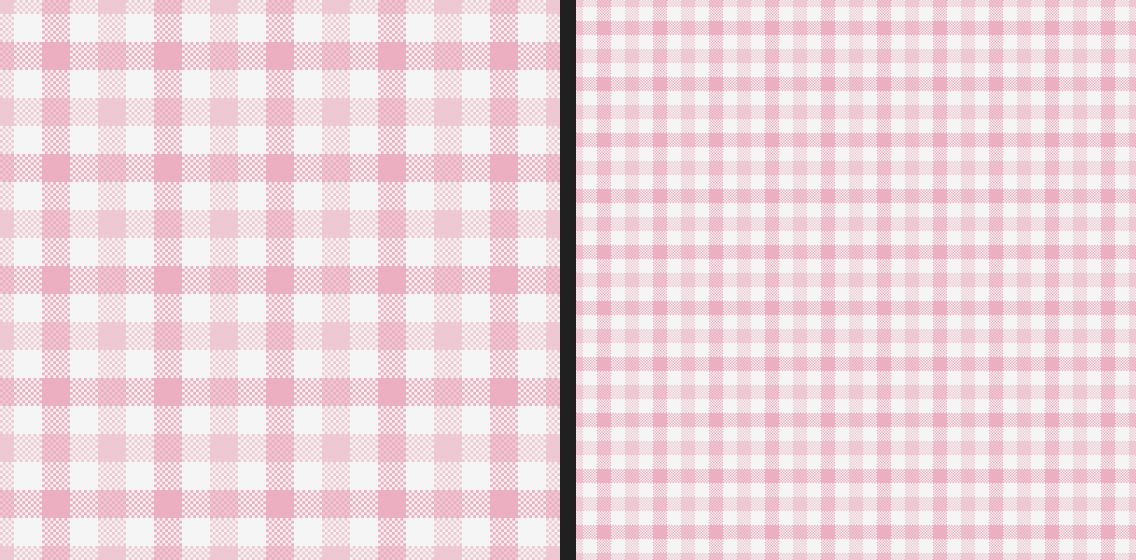
Left: one tile. Right: repeated 2 by 2.
Give the GLSL for this pattern, as a WebGL 1 fragment shader.

```glsl
precision highp float;

uniform vec2 u_resolution;

#define REPEATS 5.0
#define THREADS_PER_BAND 10.0
#define BANDS_PER_REPEAT 4.0
#define WHITE_YARN vec3(0.962, 0.962, 0.962)
#define PALE_YARN vec3(0.932, 0.785, 0.825)
#define ROSE_YARN vec3(0.925, 0.688, 0.760)

// Coverage of a band, given the distance from its centre line in threads.
float bandCoverage(float dist, float pixel) {
    return clamp((0.5 * THREADS_PER_BAND - dist) / pixel + 0.5, 0.0, 1.0);
}

// Yarn colour along one axis: pale, white, rose, white.
vec3 yarnColor(float thread, float pixel) {
    float period = THREADS_PER_BAND * BANDS_PER_REPEAT;
    float toRose = abs(mod(thread, period) - 0.5 * period);
    float toPale = 0.5 * period - toRose;
    vec3 color = mix(WHITE_YARN, PALE_YARN, bandCoverage(toPale, pixel));
    return mix(color, ROSE_YARN, bandCoverage(toRose, pixel));
}

// Smoothed square wave from -1 to 1, changing sign at every thread.
vec2 alternate(vec2 thread, vec2 pixel) {
    vec2 edge = 0.5 - abs(mod(thread + 0.5, 2.0) - 1.0);
    return clamp(2.0 * edge / pixel, -1.0, 1.0);
}

void main() {
    float threadCount = REPEATS * BANDS_PER_REPEAT * THREADS_PER_BAND;
    vec2 thread = gl_FragCoord.xy / u_resolution * threadCount;
    vec2 pixel = threadCount / u_resolution;

    // Plain weave: warp and weft take turns on top.
    vec2 turn = alternate(thread, pixel);
    float weftOnTop = 0.5 + 0.5 * turn.x * turn.y;

    vec3 warp = yarnColor(thread.x, pixel.x);
    vec3 weft = yarnColor(thread.y, pixel.y);
    gl_FragColor = vec4(mix(warp, weft, weftOnTop), 1.0);
}
```
